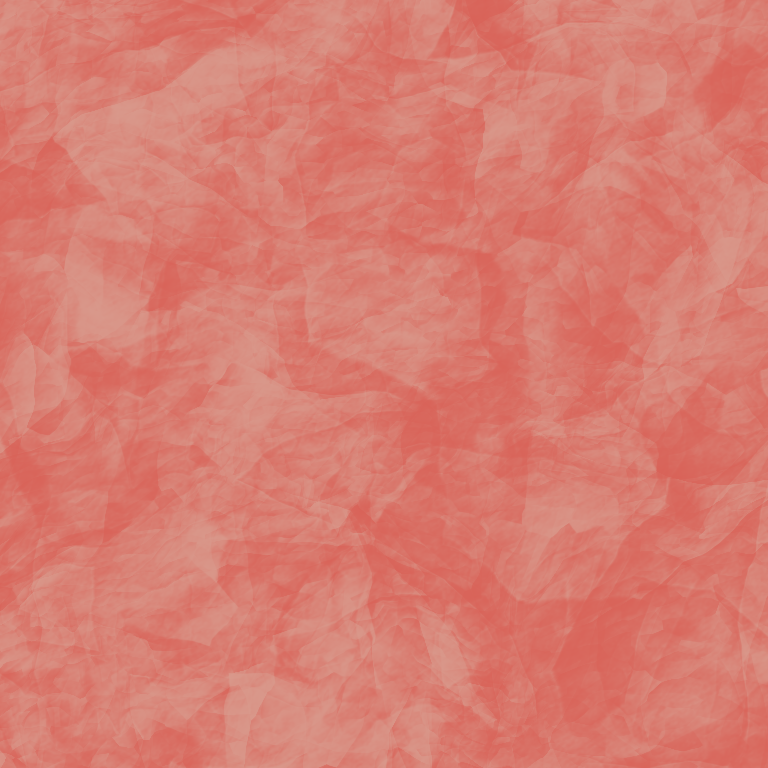
Write a Shadertoy shader that draws this texture.

```glsl
// Crumpled coral paper: overlapping tilted facets, dark folds, fine creases and fibres.

vec2 hash2(vec2 p) {
    vec3 h = fract(p.xyx * vec3(0.1031, 0.1030, 0.0973));
    h += dot(h, h.yzx + 33.33);
    return fract((h.xx + h.yz) * h.zy);
}

mat2 rotation(float angle) {
    float c = cos(angle), s = sin(angle);
    return mat2(c, -s, s, c);
}

// Piecewise linear noise on a triangle grid, giving straight kinked contours.
float kinkNoise(vec2 p) {
    p += (p.x + p.y) * 0.366;
    vec2 cell = floor(p), f = p - cell;
    vec2 side = f.x > f.y ? vec2(1, 0) : vec2(0, 1);
    float low = min(f.x, f.y), high = max(f.x, f.y);
    return hash2(cell).x * (1.0 - high)
         + hash2(cell + side).x * (high - low)
         + hash2(cell + 1.0).x * low;
}

// Irregular cells, each a tilted plane; crispness sets how hard the borders are.
float facets(vec2 p, float crispness) {
    vec2 cell = floor(p), sum = vec2(0);
    float nearest = 8.0;
    for (int y = -1; y <= 1; y++)
    for (int x = -1; x <= 1; x++) {
        vec2 id = cell + vec2(x, y);
        vec2 rnd = hash2(id + 71.0);
        vec2 r = p - id - hash2(id);
        float d = dot(r, r);
        float tilt = 6.2832 * rnd.y;
        float shade = 0.8 * (rnd.x - 0.5) + 1.3 * dot(r, vec2(cos(tilt), sin(tilt)));
        float m = min(nearest, d);
        sum = sum * exp(crispness * (m - nearest))
            + vec2(shade, 1.0) * exp(crispness * (m - d));
        nearest = m;
    }
    return sum.x / sum.y;
}

// Bends space in kinks, so that straight edges look crumpled.
vec2 crumple(vec2 p) {
    float scale = 3.0, reach = 0.10;
    for (int i = 0; i < 4; i++) {
        vec2 q = rotation(float(i) * 1.3) * p * scale + float(i) * 19.0;
        p += reach * (vec2(kinkNoise(q), kinkNoise(q + 47.3)) - 0.5);
        scale *= 2.3;
        reach *= 0.37;
    }
    return p;
}

// Planes of paper in several sizes, harder edged in some places than in others.
float paperPlanes(vec2 p) {
    float total = 0.0, scale = 3.2, weight = 1.0;
    for (int i = 0; i < 6; i++) {
        float k = float(i);
        vec2 q = rotation(0.6 + 0.9 * sin(k * 2.4)) * p * scale * vec2(0.7, 1.5) + k * 31.7;
        float crisp = smoothstep(0.2, 0.6, kinkNoise(p * 4.0 + k * 13.0));
        float strength = mix(0.3, 1.6, kinkNoise(p * 4.1 + k * 23.0 + 5.0));
        total += weight * strength * facets(q, mix(15.0, 40.0 + 1600.0 / scale, crisp));
        scale *= 1.7;
        weight *= 0.9;
    }
    return total;
}

// Shadow on one side of each fold, and a pale worn line along its edge.
float folds(vec2 p) {
    float total = 0.0, scale = 1.9, weight = 1.0;
    for (int i = 0; i < 9; i++) {
        float k = float(i);
        vec2 q = rotation(0.65 + 0.9 * sin(k * 1.9)) * p * scale * vec2(0.7, 1.4) + k * 11.3;
        float d = kinkNoise(q) - 0.5;
        float blur = 0.0014 * scale;
        float shadow = smoothstep(-blur, blur, d) * exp(-12.0 * max(d, 0.0));
        float worn = exp(-abs(d + blur) / blur);
        float present = smoothstep(0.35, 0.65, kinkNoise(p * (3.0 + k) + k * 7.0 + 3.0));
        total += weight * present * (shadow - 0.35 * worn);
        scale *= 1.5;
        weight *= 0.88;
    }
    return total;
}

void mainImage(out vec4 fragColor, in vec2 fragCoord) {
    vec2 uv = fragCoord / iResolution.y;
    vec2 p = crumple(uv);

    // Fibres run along the diagonal of the sheet.
    vec2 fibre = rotation(0.6) * uv;
    float grain = kinkNoise(fibre * vec2(70, 210)) + kinkNoise(fibre * vec2(190, 260) + 9.0) - 1.0;

    float light = 0.020 + 0.050 * paperPlanes(p) - 0.088 * folds(p) + 0.030 * grain;
    float green = 0.494 + 0.11 * tanh(light / 0.11);
    fragColor = vec4(0.85, green, green * 0.94 - 0.017, 1.0);
}
```
